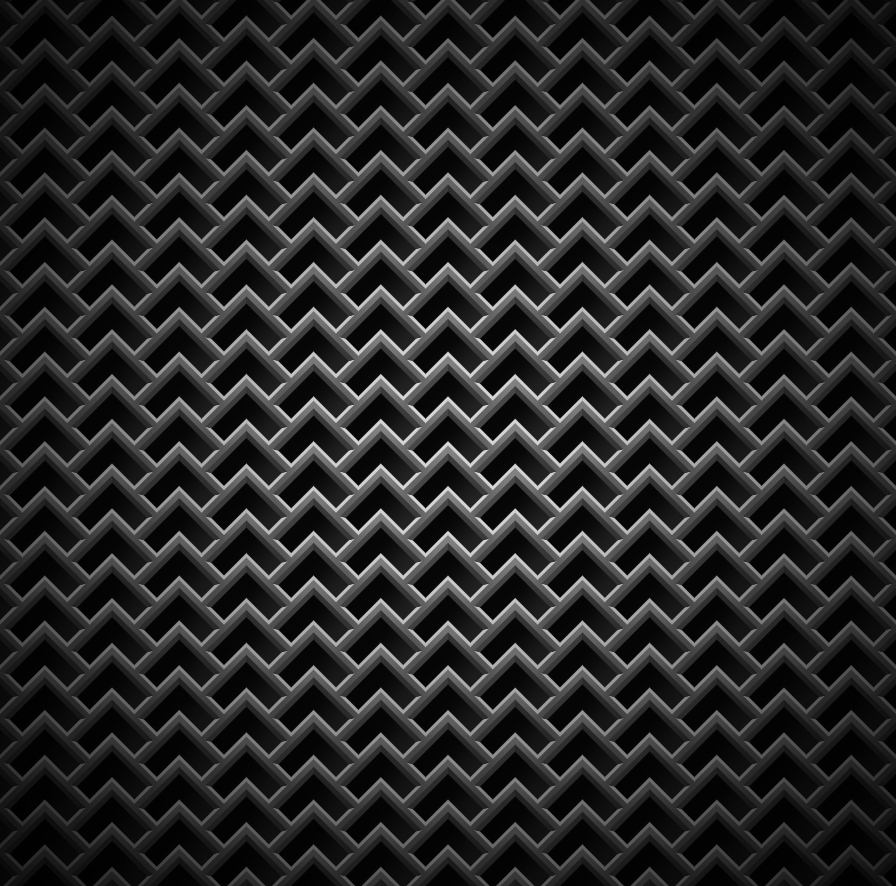
A WebGL 2 fragment shader for this pattern:

```glsl
#version 300 es
precision highp float;
// Dark metal grille of interlocking chevron holes with lit lower bevels and a vignette.

uniform vec2 u_resolution;
out vec4 fragColor;

const float UNIT = 0.025;                  // half a cell diagonal, in canvas widths
const vec2 ANCHOR = vec2(0.5, 0.5434);     // one chevron apex, as a canvas fraction
const float RIM = 0.086;                   // half wall width, in cell sides
const float BEVEL = 0.160;                 // shaded upper bevel width
const float GLINT = 0.098;                 // lit lower bevel width

// Soft step from 0 to 1 around zero distance.
float cover(float d, float soft) {
    return smoothstep(-soft, soft, d);
}

// Rotate to diagonal axes: x runs down-right, y runs down-left, in cell sides.
vec2 diagonalCells(vec2 p) {
    return vec2(p.x - p.y, -p.x - p.y) / (2.0 * UNIT);
}

// Position within the three-cell chevron that tiles the plane.
vec2 chevronLocal(vec2 p) {
    vec2 cell = floor(p);
    float kind = mod(cell.x - cell.y + 0.5, 3.0);
    vec2 shift = kind < 1.0 ? vec2(0.0) : (kind < 2.0 ? vec2(1.0, 0.0) : vec2(0.0, 1.0));
    return p - cell + shift;
}

// Distance inward from the two upper edges.
float upperDistance(vec2 q) {
    return min(q.x, q.y);
}

// Distance inward from the arm ends and the notch.
float lowerDistance(vec2 q) {
    float ends = min(2.0 - q.x, 2.0 - q.y);
    float notch = max(1.0 - q.x, 1.0 - q.y);
    return min(ends, notch);
}

float vignette(vec2 uv) {
    return mix(1.0, 0.15, smoothstep(0.05, 0.76, length(uv - 0.5)));
}

// Grey level of the lit grille at canvas position p.
float grille(vec2 p, float soft) {
    vec2 q = chevronLocal(diagonalCells(p));
    float upper = upperDistance(q) - RIM;
    float lower = lowerDistance(q) - RIM;

    // Wall top, slightly darker between columns
    float wall = 0.45 + 0.06 * cos(6.2831853 * p.x / (3.0 * UNIT));

    // Bevels meet along mitred corners
    float shade = mix(0.23, 0.28, cover(q.y - q.x, soft));
    float glint = 0.84;
    float bevel = mix(shade, glint, cover(upper / BEVEL - lower / GLINT, soft * 8.0));

    // Hole floor brightens toward the end of the right arm
    float hole = mix(0.025, 0.14, smoothstep(0.5, 1.9, q.x));

    float tone = mix(wall, bevel, cover(min(upper, lower), soft));
    return mix(tone, hole, cover(min(upper - BEVEL, lower - GLINT), soft));
}

void main() {
    vec2 p = (gl_FragCoord.xy - ANCHOR * u_resolution) / u_resolution.x;
    float soft = 0.5 / (UNIT * u_resolution.x);
    float tone = grille(p, soft) * vignette(gl_FragCoord.xy / u_resolution);
    fragColor = vec4(vec3(tone), 1.0);
}
```
